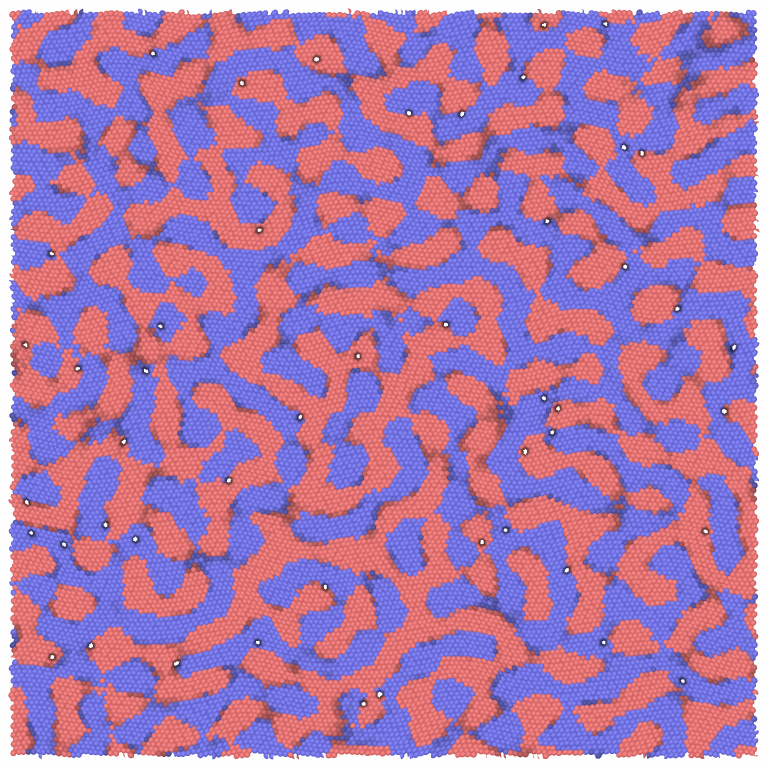
Reproduce this texture procedurally as a WebGL 2 fragment shader.

```glsl
#version 300 es
precision highp float;
// Packed red and blue beads separated into winding, maze-like domains on white.
uniform vec2 u_resolution;
out vec4 fragColor;

const float TAU = 6.2831853;
const float SPACING = 0.0066;     // distance between bead centres
const float ROW = 0.866;          // row height of the hexagonal packing
const float RADIUS = 0.63;        // bead radius in spacings
const float HALF_BLOCK = 0.4835;  // half extent of the packed square
const float VACANCY = 0.0018;     // share of missing beads
const int WAVES = 30;
const int SAMPLES = 3;

float hash(vec2 p) {
  vec3 q = fract(vec3(p.xyx) * 0.1031);
  q += dot(q, q.yzx + 33.33);
  return fract((q.x + q.y) * q.z);
}

float valueNoise(vec2 p) {
  vec2 i = floor(p), f = fract(p);
  f = f * f * (3.0 - 2.0 * f);
  return mix(mix(hash(i), hash(i + vec2(1, 0)), f.x),
             mix(hash(i + vec2(0, 1)), hash(i + vec2(1, 1)), f.x), f.y);
}

// Random field of plane waves of similar length; its sign picks the domain.
float domainField(vec2 p) {
  float sum = 0.0;
  for (int i = 0; i < WAVES; i++) {
    float n = float(i);
    float angle = n * 2.39996;
    float cycles = mix(9.5, 18.5, hash(vec2(n, 7.0)));
    vec2 direction = vec2(cos(angle), 1.12 * sin(angle));
    sum += cos(TAU * (cycles * dot(p, direction) + hash(vec2(n, 31.0))));
  }
  return sum * sqrt(2.0 / float(WAVES));
}

// Gentle bending that turns the bead rows from place to place.
vec2 bend(vec2 p) {
  vec2 slow = vec2(sin(21.0 * p.y + 4.0 * p.x), -sin(23.0 * p.x + 5.0 * p.y));
  vec2 fast = vec2(sin(47.0 * p.y + 1.3), -sin(43.0 * p.x + 0.6));
  return p + 0.007 * slow + 0.002 * fast;
}

// Centre of a bead in spacings, slightly displaced from its lattice site.
vec2 beadCentre(vec2 cell) {
  vec2 jitter = vec2(hash(cell + 11.0), hash(cell + 57.0)) - 0.5;
  float shift = 0.5 * mod(cell.y, 2.0);
  return vec2(cell.x + 0.5 + shift, (cell.y + 0.5) * ROW) + 0.2 * jitter;
}

bool insideBlock(vec2 p, float roughness) {
  vec2 fromMiddle = abs(p - 0.5);
  return max(fromMiddle.x, fromMiddle.y) < HALF_BLOCK + 0.003 * (roughness - 0.5);
}

// Shaded colour of one bead from the offset to its centre.
vec3 beadColour(vec2 offset, bool red) {
  float rim = smoothstep(0.12, 0.64, length(offset - vec2(-0.04, 0.05)));
  vec3 tone = mix(vec3(0.965, 0.525, 0.52), vec3(0.80, 0.37, 0.37), rim);
  return red ? tone : tone.zyx;
}

vec3 packing(vec2 p) {
  vec2 q = bend(p) / SPACING;
  float row = floor(q.y / ROW);
  vec2 nearestCell = vec2(0.0), nearestOffset = vec2(9.0);
  float holeDistance = 9.0;

  for (int j = -1; j <= 1; j++) {
    float y = row + float(j);
    float column = floor(q.x - 0.5 * mod(y, 2.0));
    for (int i = -1; i <= 1; i++) {
      vec2 cell = vec2(column + float(i), y);
      vec2 offset = q - beadCentre(cell);
      float pick = hash(cell + 203.0);
      if (!insideBlock(p - offset * SPACING, pick)) continue;
      if (pick < VACANCY) {
        holeDistance = length(offset);
      } else if (dot(offset, offset) < dot(nearestOffset, nearestOffset)) {
        nearestOffset = offset;
        nearestCell = cell;
      }
    }
  }
  if (length(nearestOffset) > RADIUS) return vec3(0.995);

  // Domain of the bead, with a little scatter along the borders.
  vec2 centre = beadCentre(nearestCell) * SPACING;
  float field = domainField(centre) + 0.4 * (hash(nearestCell + 91.0) - 0.5);
  vec3 colour = beadColour(nearestOffset, field > 0.0);

  // Patchy shadows along borders and around vacancies.
  float border = 1.0 - smoothstep(0.05, 0.6, abs(field));
  float patchy = smoothstep(0.35, 0.85, valueNoise(centre * 45.0));
  float hole = 1.0 - smoothstep(0.4, 1.3, holeDistance);
  return colour * (1.0 - 0.32 * border * patchy) * (1.0 - 0.55 * hole);
}

void main() {
  vec3 sum = vec3(0.0);
  for (int j = 0; j < SAMPLES; j++) {
    for (int i = 0; i < SAMPLES; i++) {
      vec2 within = (vec2(i, j) + 0.5) / float(SAMPLES) - 0.5;
      sum += packing((gl_FragCoord.xy + within) / u_resolution);
    }
  }
  fragColor = vec4(sum / float(SAMPLES * SAMPLES), 1.0);
}
```
